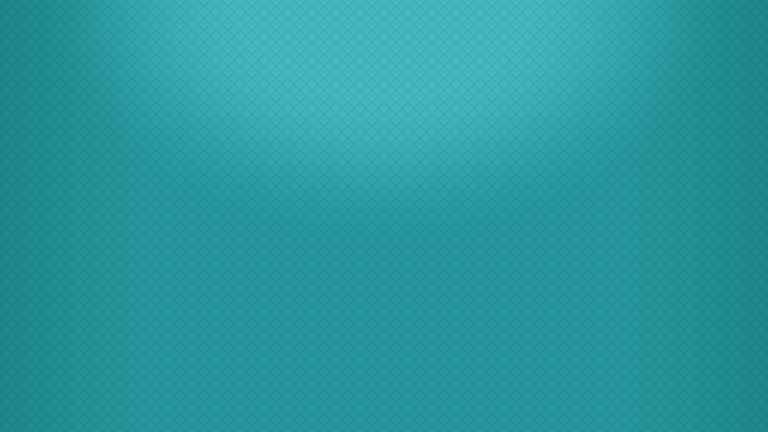
Give the GLSL for this background, as a WebGL 1 fragment shader.

```glsl
precision highp float;
// Teal backdrop with a soft overhead glow, shaded sides and a fine diagonal lattice.

uniform vec2 u_resolution;

#define BASE_COLOR vec3(0.148, 0.592, 0.612)
#define GLOW_COLOR vec3(0.255, 0.718, 0.740)
#define SIDE_COLOR vec3(0.105, 0.520, 0.530)
#define GLOW_RADIUS vec2(0.46, 0.56)
#define GLOW_CORE 0.38
#define SIDE_WIDTH 0.22
#define LATTICE_COLUMNS 64.0
#define LINE_WIDTH 0.0034
#define LINE_SHADE 0.055
#define LINE_SHINE 0.025

// Antialiased coverage of repeating parallel lines; lengths in canvas heights.
float lineCoverage(float coord, float spacing, float pixel) {
  float distanceToLine = abs(fract(coord / spacing) - 0.5) * spacing;
  float halfWidth = 0.5 * LINE_WIDTH;
  float blur = 0.5 * pixel;
  float edge = smoothstep(halfWidth + blur, halfWidth - blur, distanceToLine);
  // Fade to the mean tone when lines are too fine to resolve.
  return mix(edge, LINE_WIDTH / spacing, smoothstep(0.4, 1.0, pixel / spacing));
}

// Broad colour: dark sides, then an elliptical glow hanging from the top edge.
vec3 backdrop(vec2 uv) {
  float sideDistance = min(uv.x, 1.0 - uv.x);
  float openness = smoothstep(-0.08, SIDE_WIDTH, sideDistance);
  vec3 color = mix(SIDE_COLOR, BASE_COLOR, openness);
  float glowDistance = length((uv - vec2(0.5, 1.0)) / GLOW_RADIUS);
  float glow = 1.0 - smoothstep(GLOW_CORE, 1.0, glowDistance);
  return mix(color, GLOW_COLOR, glow);
}

void main() {
  vec2 uv = gl_FragCoord.xy / u_resolution;
  vec2 p = gl_FragCoord.xy / u_resolution.y;
  float pixel = 1.0 / u_resolution.y;
  float aspect = u_resolution.x / u_resolution.y;

  // Two diagonal families form the diamond lattice.
  float spacing = aspect / LATTICE_COLUMNS * 0.70711;
  float rising = (p.x - p.y) * 0.70711;
  float falling = (p.x + p.y) * 0.70711;
  float shade = max(lineCoverage(rising, spacing, pixel),
                    lineCoverage(falling, spacing, pixel));

  // A faint highlight runs beside each dark line.
  float shine = max(lineCoverage(rising + LINE_WIDTH, spacing, pixel),
                    lineCoverage(falling - LINE_WIDTH, spacing, pixel));

  vec3 color = backdrop(uv);
  color *= 1.0 - LINE_SHADE * shade + LINE_SHINE * shine * (1.0 - shade);
  gl_FragColor = vec4(color, 1.0);
}
```
